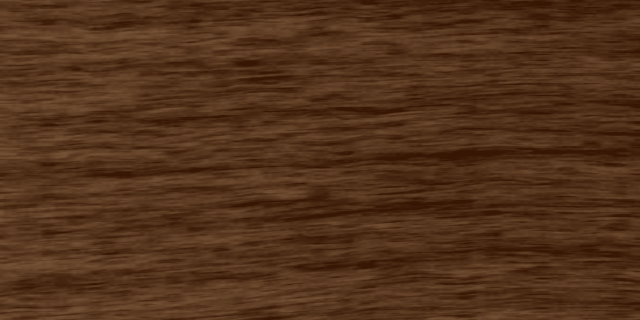
A WebGL 1 fragment shader for this texture:

```glsl
precision highp float;
// Dark walnut board with near-horizontal grain that climbs gently to the right.
// Stretched value noise gives streaks, fibres and pores in a warped grain space;
// a loop adds the dark growth rings, and one tone value drives the brown ramp.
uniform vec2 u_resolution;

float hash(vec2 p) {
  vec3 q = fract(vec3(p.xyx) * 0.1031);
  q += dot(q, q.yzx + 33.33);
  return fract((q.x + q.y) * q.z);
}

// Value noise centred on zero, from -0.5 to 0.5
float noise(vec2 p) {
  vec2 cell = floor(p);
  vec2 f = fract(p);
  f = f * f * (3.0 - 2.0 * f);
  float low = mix(hash(cell), hash(cell + vec2(1.0, 0.0)), f.x);
  float high = mix(hash(cell + vec2(0.0, 1.0)), hash(cell + vec2(1.0, 1.0)), f.x);
  return mix(low, high, f.y) - 0.5;
}

// Noise drawn out along the grain, with its own seed
float streak(vec2 p, vec2 density, float seed) {
  return noise(p * density + vec2(seed * 17.3, seed * 41.7 + 60.0));
}

// Straightens the rising, slightly wavy grain into horizontal lines
vec2 grainSpace(vec2 p) {
  float rise = mix(0.13, 0.045, p.y) * smoothstep(-0.2, 1.75, p.x);
  float wave = 0.014 * streak(p, vec2(2.2, 3.0), 1.0)
             + 0.008 * streak(p, vec2(8.0, 12.0), 2.0);
  return vec2(p.x, p.y - rise + wave);
}

// Darkness of the growth rings: a narrow core with a softer halo above
float growthRings(vec2 g) {
  float dark = 0.0;
  for (int i = -1; i < 7; i++) {
    float k = float(i);
    float d = g.y - 0.1 - 0.165 * k - 0.025 * (hash(vec2(k + 9.0, 3.0)) - 0.5);
    float core = exp(-d * d / 0.00005);
    float halo = exp(-d * d / (d > 0.0 ? 0.0015 : 0.0004));
    float strength = 0.95 + 0.5 * streak(vec2(g.x, k), vec2(1.6, 1.0), 3.0);
    dark += strength * (0.5 * core + 0.5 * halo);
  }
  return dark;
}

// Sparse thin dark lines: long vessels, then shorter and finer pores
float pores(vec2 g) {
  float vessels = smoothstep(0.1, 0.38, streak(g, vec2(4.5, 92.0), 8.0));
  float specks = smoothstep(0.08, 0.36, streak(g, vec2(13.0, 150.0), 10.0));
  return 0.055 * vessels + 0.06 * specks;
}

void main() {
  vec2 p = gl_FragCoord.xy / u_resolution.y;
  float across = gl_FragCoord.x / u_resolution.x;
  vec2 g = grainSpace(p);

  // Light falls off to the right and toward the top edge
  float tone = 0.052 - 0.052 * across - 0.025 * smoothstep(0.85, 1.0, p.y);

  // Broad bands and medium streaks
  tone += 0.03 * streak(g, vec2(0.8, 13.0), 4.0);
  tone += 0.045 * streak(g, vec2(1.8, 40.0), 5.0);

  // Fine fibres and a trace of short grain
  tone += 0.06 * streak(g, vec2(6.0, 82.0), 6.0);
  tone += 0.1 * streak(g, vec2(20.0, 155.0), 7.0);
  tone += 0.04 * streak(g, vec2(75.0, 170.0), 9.0);

  // Dark lines: pores, then growth rings
  tone -= pores(g);
  tone -= 0.068 * growthRings(g);

  // Brown ramp around the middle tone
  tone = clamp(tone, -0.115, 0.115);
  vec3 walnut = vec3(0.333, 0.203, 0.112) + tone * vec3(1.0, 1.0, 0.85);
  gl_FragColor = vec4(walnut, 1.0);
}
```
